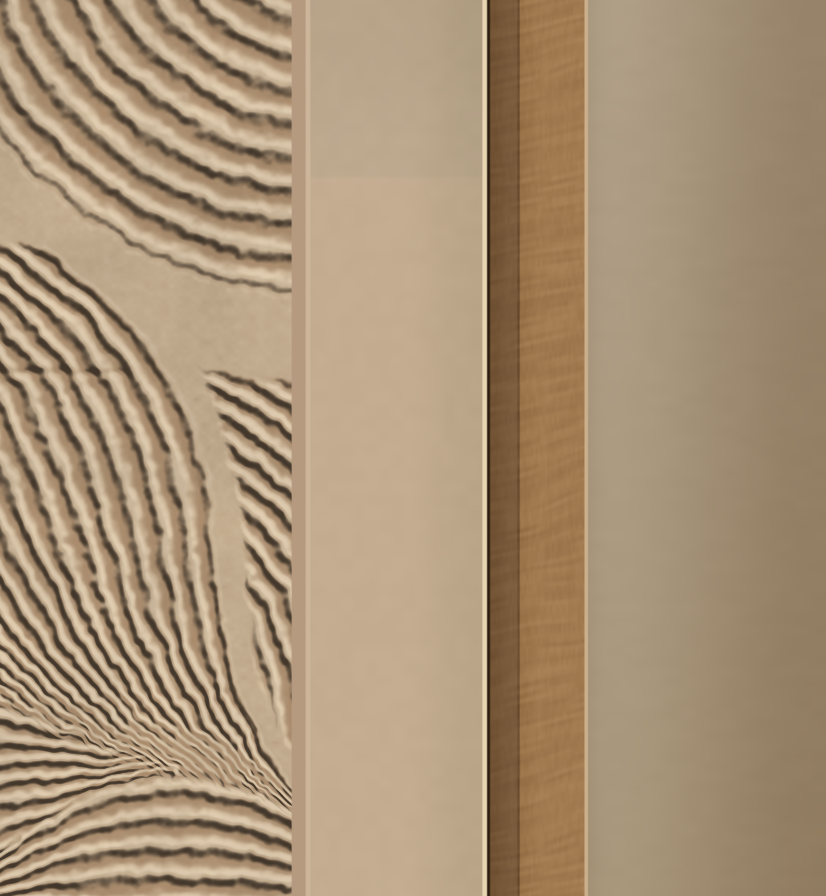
Give the GLSL for this texture, as a WebGL 1 fragment shader.

```glsl
precision highp float;
// Carved plaster beside upright strips: a pale panel, a wooden recess and a soft wall.
// Line families (arcs, leaf curves, fans) form a height field that is lit by
// differencing toward the light; the strips are layered left to right.
uniform vec2 u_resolution;

#define SPAN 768.0           // design units per canvas height, y down
#define EDGE 0.9             // softness of strip borders
#define WOBBLE 5.0           // waviness of carved lines
#define LIGHT vec2(3.2, -5.8)
#define SHADOW 0.60
#define GRAIN 0.26           // roughness of the plaster
#define RIDGE_COL vec3(0.79, 0.715, 0.605)
#define GROOVE_COL vec3(0.655, 0.54, 0.42)
#define PANEL_COL vec3(0.765, 0.675, 0.565)
#define WOOD_COL vec3(0.635, 0.48, 0.315)
#define RECESS_COL vec3(0.44, 0.32, 0.20)

float hash(vec2 p) {
  return fract(sin(dot(p, vec2(127.1, 311.7))) * 43758.5453);
}

float noise(vec2 p) {
  vec2 i = floor(p), f = fract(p);
  f = f * f * (3.0 - 2.0 * f);
  return mix(mix(hash(i), hash(i + vec2(1.0, 0.0)), f.x),
             mix(hash(i + vec2(0.0, 1.0)), hash(i + vec2(1.0, 1.0)), f.x), f.y);
}

float ridge(float phase) {
  return pow(0.5 + 0.5 * cos(6.28318 * phase), 1.5);
}

// One inside a region whose signed depth is positive.
float inside(float depth) {
  return smoothstep(-4.0, 4.0, depth);
}

float carvedHeight(vec2 q) {
  float rough = noise(q / 7.0) * 0.6 + noise(q / 3.5 + 9.0) * 0.4 - 0.5;
  vec2 p = q + WOBBLE * (vec2(noise(q / 24.0), noise(q / 24.0 + 37.0)) - 0.5);
  p += 4.0 * (vec2(noise(q / 8.0 + 5.0), noise(q / 8.0 + 71.0)) - 0.5);
  float h = 0.72;

  // Middle leaf: S-shaped lines drawn together at the lower tip.
  float dy = p.y - 440.0;
  float across = p.x - 0.45 * dy - dy * dy * dy / 150000.0;
  float t = (p.y - 225.0) / 415.0;
  float rim = max(220.0 - 135.0 * t * t, 45.0);
  float leaf = inside(min(rim - across, p.y - 208.0 - 0.1 * p.x));
  h = mix(h, ridge(across / rim * 8.0), leaf);
  float crack = exp(-pow((p.y - 317.0) / 3.0, 2.0)) * inside(110.0 - p.x);
  h -= 0.35 * crack;

  // Right sliver: arcs steepening downward past a smooth band.
  float sliver = inside(min(across - rim - 24.0, p.y - 315.0 - 0.15 * (p.x - 165.0)));
  h = mix(h, ridge(length(p - vec2(50.0, 620.0)) / 19.0), sliver);

  // Top fan: wide arcs around a centre above the right corner.
  float radius = length(p - vec2(290.0, -120.0));
  h = mix(h, ridge(radius / 28.5 + 0.2), inside(374.0 - radius));

  // Lower left wedge and the low arch at the foot.
  float wedge = inside(p.y - 602.0 - 0.4 * p.x);
  h = mix(h, ridge((p.y - 650.0) / max(170.0 - p.x, 45.0) * 9.0), wedge * inside(155.0 - p.x));
  float dx = p.x - 150.0;
  float rise = 98.0 - 0.0027 * dx * dx;
  float arch = (772.0 - p.y) / rise;
  h = mix(h, ridge(arch * 3.9), inside(p.y - 772.0 + rise * 1.12));
  return h + GRAIN * rough;
}

vec3 carvedPlaster(vec2 q) {
  float h = carvedHeight(q);
  float slope = carvedHeight(q + LIGHT) - h;
  vec3 col = mix(GROOVE_COL, RIDGE_COL, clamp(h, 0.0, 1.0));
  col *= 1.0 - SHADOW * smoothstep(0.08, 0.95, slope);
  col += 0.07 * smoothstep(0.1, 0.8, -slope);
  return col * (0.97 + 0.06 * noise(q / 45.0));
}

vec3 panel(vec2 q) {
  vec3 col = PANEL_COL - vec3(0.025, 0.012, 0.007) * (1.0 - smoothstep(150.0, 154.0, q.y));
  col -= 0.02 * (1.0 - smoothstep(0.0, 150.0, q.y));
  col -= vec3(0.035, 0.03, 0.03) * smoothstep(340.0, 412.0, q.x);
  return col + 0.012 * (noise(q / 11.0) - 0.5);
}

vec3 wood(vec2 q) {
  float bend = q.y + 0.25 * q.x + 9.0 * noise(q / 50.0);
  float fibre = noise(vec2(q.x / 30.0, bend / 4.0)) - 0.5;
  float weave = noise(vec2(q.x / 2.0, q.y / 9.0)) - 0.5;
  return vec3(0.055, 0.05, 0.04) * fibre + 0.025 * weave;
}

vec3 wall(vec2 q) {
  float u = clamp((q.x - 504.0) / 204.0, 0.0, 1.0);
  vec3 col = mix(vec3(0.695, 0.63, 0.535), vec3(0.59, 0.515, 0.415), smoothstep(0.0, 1.0, u));
  col -= vec3(0.025, 0.03, 0.04) * q.y / SPAN;
  col -= 0.035 * exp(-u * 18.0);
  return col + 0.01 * (noise(q / vec2(16.0, 9.0)) - 0.5);
}

// Lays a new strip over everything right of the border.
vec3 strip(vec3 under, vec3 over, float x, float border) {
  return mix(under, over, smoothstep(border - EDGE, border + EDGE, x));
}

void main() {
  vec2 q = vec2(gl_FragCoord.x, u_resolution.y - gl_FragCoord.y) * SPAN / u_resolution.y;
  vec3 grain = wood(q);
  vec3 col = carvedPlaster(q);
  col = strip(col, vec3(0.715, 0.605, 0.50), q.x, 250.0);
  col = strip(col, vec3(0.80, 0.71, 0.60), q.x, 262.0);
  col = strip(col, panel(q), q.x, 266.0);
  col = strip(col, vec3(0.91, 0.84, 0.70), q.x, 413.5);
  col = strip(col, vec3(0.17, 0.11, 0.06), q.x, 417.5);
  col = strip(col, RECESS_COL + grain * 0.7 + 0.04 * smoothstep(420.0, 440.0, q.x), q.x, 420.0);
  col = strip(col, RECESS_COL * 0.95 + grain, q.x, 443.5);
  col = strip(col, WOOD_COL + grain - 0.03 * (1.0 - smoothstep(446.0, 465.0, q.x)), q.x, 445.5);
  col = strip(col, vec3(0.80, 0.69, 0.55), q.x, 501.0);
  col = strip(col, wall(q), q.x, 504.0);
  gl_FragColor = vec4(clamp(col, 0.0, 1.0), 1.0);
}
```
